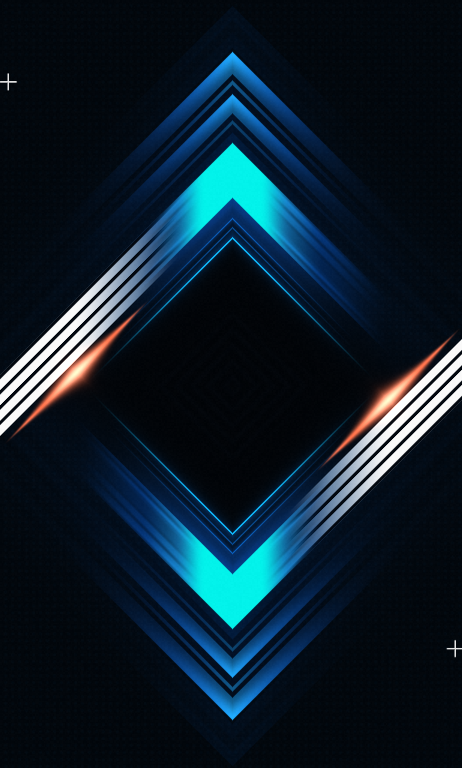
Write a WebGL 2 fragment shader that draws this background.

```glsl
#version 300 es
precision highp float;
// Neon diamond chevrons on near-black navy, with white diagonal stripes and
// orange flares. Diamonds are bands of the distance |x|+|y| that fade with |x|;
// stripes and flares use rotated diagonal axes, mirrored through the centre.
uniform vec2 u_resolution;
out vec4 outColor;

float hash(vec2 p) {
  vec3 q = fract(p.xyx * 0.1031);
  q += dot(q, q.yzx + 33.33);
  return fract((q.x + q.y) * q.z);
}

// Value noise along one axis, used for streaks parallel to the edges
float streak(float x) {
  float i = floor(x);
  return mix(hash(vec2(i, 7.0)), hash(vec2(i + 1.0, 7.0)), smoothstep(0.0, 1.0, x - i));
}

// Soft-edged interval: 1 between lo and hi
float band(float x, float lo, float hi, float soft) {
  return smoothstep(lo - soft, lo + soft, x) * (1.0 - smoothstep(hi - soft, hi + soft, x));
}

float plusSign(vec2 p, float soft) {
  p = abs(p);
  float thin = min(p.x, p.y), reach = max(p.x, p.y);
  return (1.0 - smoothstep(0.001 - soft * 0.5, 0.001 + soft * 0.5, thin))
       * (1.0 - smoothstep(0.011 - soft, 0.011 + soft, reach));
}

void main() {
  // Height is one unit; the diamonds sit at the origin
  vec2 p = (gl_FragCoord.xy - 0.5 * u_resolution) / u_resolution.y - vec2(0.002, -0.0026);
  float soft = 1.0 / u_resolution.y;
  float ax = abs(p.x);
  float d = ax + abs(p.y);
  float grain = streak(d * 190.0);

  // Background: dark core, faint outer streaks, dot grid
  vec3 color = mix(vec3(0.006, 0.016, 0.03), vec3(0.008, 0.026, 0.046), smoothstep(0.12, 0.23, d));
  color += vec3(0.003, 0.014, 0.028) * streak(d * 60.0) * smoothstep(0.2, 0.3, d)
         * (1.0 - smoothstep(0.36, 0.56, d));
  vec2 cell = fract(p * 110.0) - 0.5;
  float dots = 1.0 - smoothstep(0.1, 0.35, length(cell));
  color += vec3(0.0, 0.012, 0.02) * dots * smoothstep(0.2, 0.3, d);

  // Faint concentric diamonds inside
  float rings = band(fract(d * 48.0), 0.3, 0.7, 0.2);
  color += vec3(0.004, 0.007, 0.011) * rings * (1.0 - smoothstep(0.09, 0.13, d));

  // Blue haze around the chevrons
  color += vec3(0.0, 0.07, 0.17) * exp(-ax * 9.0) * band(d, 0.23, 0.40, 0.06);

  // Outer chevrons: bright rims fading inwards and sideways
  float outerFade = exp(-ax * ax * 95.0);
  vec3 outerBlue = mix(vec3(0.02, 0.25, 0.62), vec3(0.12, 0.66, 0.95), exp(-ax * 22.0));
  float rims = band(d, 0.406, 0.435, soft) * mix(0.45, 1.0, smoothstep(0.406, 0.435, d))
             + band(d, 0.392, 0.398, soft) * 0.45
             + band(d, 0.355, 0.380, soft) * mix(0.4, 0.9, smoothstep(0.355, 0.380, d))
             + band(d, 0.341, 0.346, soft) * 0.3;
  color = mix(color, vec3(0.01, 0.04, 0.09), 0.6 * outerFade * band(d, 0.33, 0.435, soft));
  color += outerBlue * rims * outerFade;
  color += vec3(0.0, 0.03, 0.07) * band(d, 0.44, 0.495, soft) * outerFade * grain;

  // Main chevron: cyan at the tip, then blue, then dark
  float mainBand = band(d, 0.245, 0.3165, soft);
  vec3 mainColor = mix(vec3(0.01, 0.95, 0.92), vec3(0.09, 0.51, 0.78), smoothstep(0.035, 0.075, ax));
  mainColor = mix(mainColor, vec3(0.02, 0.22, 0.50), smoothstep(0.06, 0.12, ax));
  mainColor *= mix(1.0, 0.6 + 0.55 * grain, smoothstep(0.04, 0.09, ax));
  color = mix(color, mainColor, mainBand * (1.0 - smoothstep(0.085, 0.21, ax)));

  // Striped blue inner border
  float innerFade = 1.0 - smoothstep(0.0, 0.17, ax);
  float innerBand = band(d, 0.195, 0.245, soft);
  color += vec3(0.03, 0.23, 0.52) * innerBand * innerFade
         * (0.3 + 0.5 * grain) * mix(0.35, 1.1, smoothstep(0.2, 0.245, d));
  color += vec3(0.02, 0.24, 0.45) * innerFade
         * (band(d, 0.205, 0.207, soft) + band(d, 0.217, 0.219, soft));

  // Thin bright diamond line and its glow
  float lineFade = 1.0 - smoothstep(0.03, 0.19, ax);
  float line = band(d, 0.1915, 0.1940, soft);
  color += vec3(0.06, 0.68, 0.85) * line * lineFade;
  color += vec3(0.0, 0.10, 0.20) * exp(-abs(d - 0.193) * 130.0) * lineFade;

  // Diagonal axes of the left half; the right half is turned by 180 degrees
  vec2 q = p.x < 0.0 ? p : -p;
  float across = q.y - q.x;
  float along = q.x + q.y;

  // Four white stripes growing out of the main chevron
  float period = 0.0199;
  float inStripe = band(fract((across - 0.237) / period), 0.02, 0.74, soft / period);
  float stripeArea = band(across, 0.237, 0.3165, soft) * smoothstep(0.065, 0.13, ax);
  vec3 white = mix(vec3(0.32, 0.45, 0.60), vec3(0.98), smoothstep(0.10, 0.21, ax));
  color = mix(color, mix(vec3(0.01, 0.03, 0.06), white, inStripe), stripeArea);

  // Orange flare: tapered spindle with a pale core
  float reach = clamp(1.0 - abs(along + 0.185) / 0.19, 0.0, 1.0);
  float width = 0.0015 + 0.017 * reach * reach;
  float offset = (across - 0.221) / width;
  float flare = exp(-offset * offset) * smoothstep(0.0, 0.35, reach);
  float halo = exp(-abs(offset) * 1.1) * reach * reach;
  color += vec3(0.95, 0.40, 0.22) * flare + vec3(0.30, 0.09, 0.04) * halo;
  color += vec3(0.25, 0.48, 0.50) * exp(-offset * offset * 3.0) * smoothstep(0.5, 1.0, reach);

  // Small plus signs near the edges
  float marks = plusSign(p - vec2(-0.292, 0.396), soft) + plusSign(p - vec2(0.290, -0.342), soft);
  color = mix(color, vec3(0.9), min(marks, 1.0));

  // Fine grain
  color += (hash(floor(p * 512.0) + 400.0) - 0.5) * 0.012;
  outColor = vec4(clamp(color, 0.0, 1.0), 1.0);
}
```
